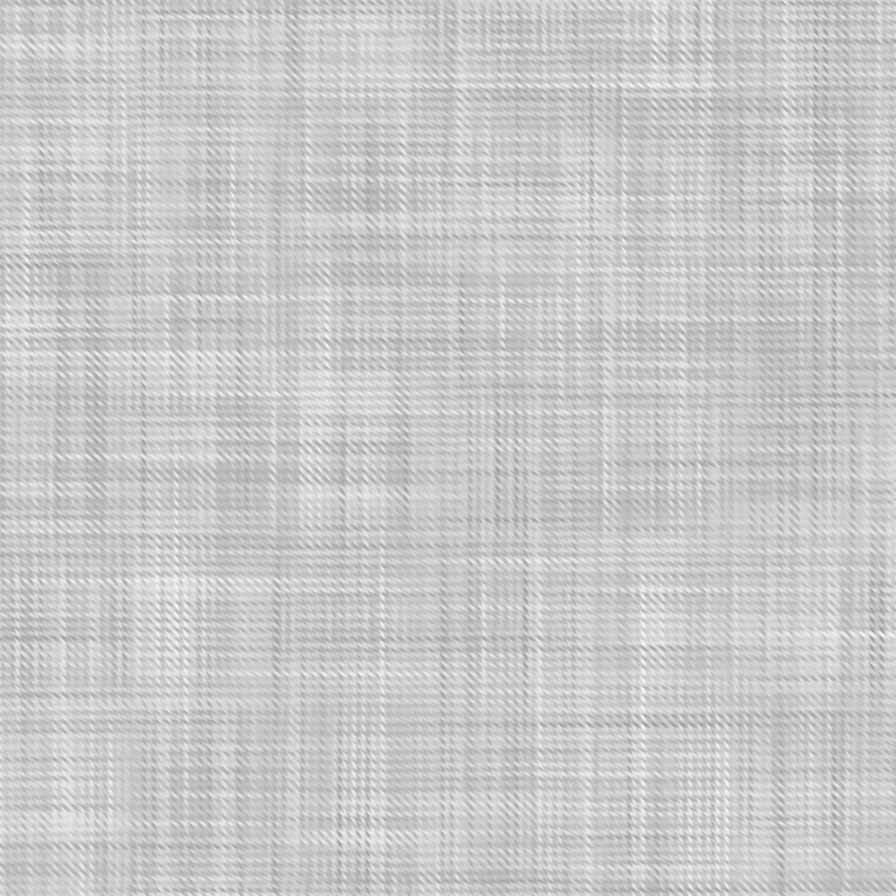
Write a Shadertoy shader that draws this texture.

```glsl
// Pale grey linen: slubby warp and weft threads joined by a fine diagonal twill.

const float TAU = 6.28318;
const float TWILL_COUNT = 96.0;   // diagonal ribs across the canvas
const float FINE_COUNT = 192.0;   // single threads across the canvas
const float SLUB_COUNT = 83.0;    // bundles of threads
const float BAND_COUNT = 17.0;    // broad tonal bands
const vec3 CLOTH_GREY = vec3(0.788);

// Sineless hash of a lattice point, 0 to 1
float hash(vec2 p) {
    vec3 q = fract(vec3(p.xyx) * 0.1031);
    q += dot(q, q.yzx + 33.33);
    return fract((q.x + q.y) * q.z);
}

// Smooth value noise, centred on zero
float noise(vec2 p) {
    vec2 cell = floor(p);
    vec2 f = fract(p);
    f = f * f * (3.0 - 2.0 * f);
    float low = mix(hash(cell), hash(cell + vec2(1.0, 0.0)), f.x);
    float high = mix(hash(cell + vec2(0.0, 1.0)), hash(cell + vec2(1.0, 1.0)), f.x);
    return mix(low, high, f.y) - 0.5;
}

// Noise drawn out along the thread direction
float streak(float across, float along, float count, float stretch, float seed) {
    return noise(vec2(across * count, along * stretch) + seed);
}

// Brightness offset of one thread system
float threadTone(float across, float along, float seed) {
    float fine = streak(across, along, FINE_COUNT, 6.0, seed);
    float slub = streak(across, along, SLUB_COUNT, 5.0, seed + 37.3);
    float band = streak(across, along, BAND_COUNT, 3.5, seed + 71.7);
    // Alternating light and dark threads of wandering phase and strength
    float strength = 0.85 + streak(across, along, 30.0, 5.0, seed + 113.1);
    float drift = 3.0 * streak(across, along, 22.0, 2.0, seed + 157.9);
    float comb = cos(TAU * across * TWILL_COUNT + drift) * strength;
    return 0.17 * fine + 0.085 * slub + 0.04 * band + 0.046 * comb;
}

// Soft-edged diagonal ribs: 1 where the warp lies on top
float twillMask(vec2 uv, float pixel) {
    float rib = abs(fract((uv.x + uv.y) * TWILL_COUNT) - 0.5);
    float soft = max(0.05, 0.5 * pixel * TWILL_COUNT);
    return smoothstep(0.25 - soft, 0.25 + soft, rib);
}

void mainImage(out vec4 fragColor, in vec2 fragCoord) {
    float pixel = 1.0 / iResolution.y;
    vec2 uv = fragCoord * pixel;

    float warp = threadTone(uv.x, uv.y, 11.2);
    float weft = threadTone(uv.y, uv.x, 211.6);
    float tone = mix(weft, warp, twillMask(uv, pixel));

    fragColor = vec4(clamp(CLOTH_GREY + tone, 0.0, 1.0), 1.0);
}
```
